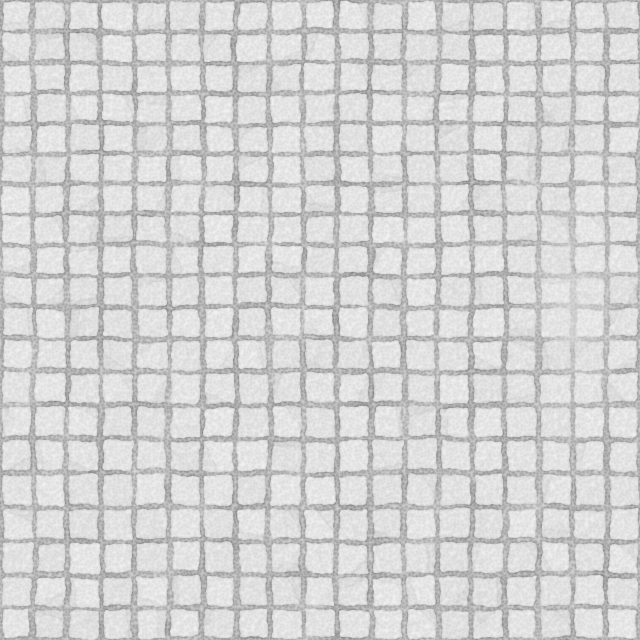
Write a Shadertoy shader that draws this texture.

```glsl
const float TAU = 6.2832;
const vec2 GRID = vec2(19.0, 20.0);
const vec3 STONE_COLOR = vec3(0.893);
const vec3 JOINT_COLOR = vec3(0.735);
const vec3 DUST_COLOR = vec3(0.83);

vec4 hash4(vec2 cell, float seed) {
    vec4 p = fract(vec4(cell.xyx, cell.y + seed) * vec4(0.1031, 0.1030, 0.0973, 0.1099) + seed * 0.137);
    p += dot(p, p.wzxy + 33.33);
    return fract((p.xxyz + p.yzzw) * p.zywx);
}

// Distance to the nearest scattered point, wrapping after period cells
float cellular(vec2 uv, float period, float seed) {
    vec2 p = uv * period;
    vec2 cell = floor(p);
    float nearest = 4.0;
    for (int y = -1; y <= 1; y++)
    for (int x = -1; x <= 1; x++) {
        vec2 neighbor = cell + vec2(x, y);
        vec2 offset = neighbor + hash4(mod(neighbor, period), seed).xy - p;
        nearest = min(nearest, dot(offset, offset));
    }
    return sqrt(nearest);
}

// Layered sines with whole-number frequencies
float waves(vec2 uv, float frequency, float seed) {
    float sum = 0.0, amplitude = 0.8;
    for (int i = 0; i < 5; i++) {
        float angle = float(i) * 2.4 + seed;
        vec2 k = round(frequency * vec2(cos(angle), sin(angle)));
        sum += amplitude * sin(TAU * dot(k, uv) + seed * float(i + 1) + sum);
        frequency *= 1.7;
        amplitude *= 0.75;
    }
    return sum;
}

// Signed distance to a crooked block with four ragged sides
float stoneDistance(vec2 p, vec2 id, vec2 halfSize, float radius) {
    vec4 shift = hash4(id, 1.0) - 0.5;
    vec4 slope = hash4(id, 2.0) - 0.5;
    vec4 phase = hash4(id, 3.0) * TAU;
    vec4 along = p.yyxx;
    vec4 ragged = 0.016 * sin(along * 9.0 + phase) + 0.008 * sin(along * 25.0 + phase * 3.0);
    vec4 sides = vec4(p.x, -p.x, p.y, -p.y) - halfSize.xxyy - 0.055 * shift - 0.11 * slope * along + ragged;
    vec2 q = max(sides.xz, sides.yw) + radius;
    return length(max(q, 0.0)) + min(max(q.x, q.y), 0.0) - radius;
}

// Nearest stone: distance, position inside it and wrapped cell
float paving(vec2 p, out vec2 local, out vec2 id) {
    float nearest = 9.0;
    vec2 cell = floor(p);
    for (int y = -1; y <= 1; y++)
    for (int x = -1; x <= 1; x++) {
        vec2 neighbor = cell + vec2(x, y);
        vec2 wrapped = mod(neighbor, GRID);
        vec2 q = p - neighbor - 0.5;
        float d = stoneDistance(q, wrapped, vec2(0.423, 0.430), 0.07);
        if (d < nearest) {
            nearest = d;
            local = q;
            id = wrapped;
        }
    }
    return nearest;
}

// Soft patch that wraps around the canvas
float patchMask(vec2 uv, vec2 center, vec2 tightness) {
    return exp(dot(tightness, cos(TAU * (uv - center)) - 1.0));
}

// Broken corner: a fine crease and a slightly darker facet
float chip(vec2 p, vec4 random) {
    float angle = random.x * TAU;
    float d = dot(p, vec2(cos(angle), sin(angle))) - 0.18 - 0.14 * random.y + 0.02 * sin(p.x * 17.0 + p.y * 13.0);
    float shade = 0.06 * exp(-abs(d) * 45.0) + 0.025 * smoothstep(0.0, 0.04, d);
    return shade * step(0.68, random.z);
}

void mainImage(out vec4 fragColor, in vec2 fragCoord) {
    vec2 uv = fragCoord / iResolution.xy;

    // Rows widen toward the bottom, and the courses wander a little
    vec2 grid = uv;
    grid.y -= 0.0105 * (1.0 - cos(TAU * uv.y));
    vec2 drift = 0.025 * vec2(waves(uv, 3.0, 1.3), waves(uv, 3.0, 4.1));
    vec2 local, id;
    float d = paving(grid * GRID + drift, local, id);

    // Surface grain and relief
    float grain = cellular(uv, 190.0, 5.0) - 0.45;
    float bumps = cellular(uv, 72.0, 7.0);
    float relief = bumps - cellular(uv + vec2(-0.002, 0.002), 72.0, 7.0);
    vec4 random = hash4(id, 9.0);

    // Pale stones with worn rims
    float tone = 0.07 * grain + 0.055 * relief + 0.025 * (random.w - 0.5);
    tone -= 0.045 * smoothstep(-0.07, 0.0, d) + chip(local, random);
    tone -= 0.025 * smoothstep(0.6, 0.9, bumps);
    vec3 stone = STONE_COLOR + tone;

    // Sandy joints, shaded beside the stones and dusted over in places
    float shadow = clamp(0.6 + 0.35 * waves(uv, 9.0, 2.7), 0.1, 1.3);
    float sand = 0.19 * grain + 0.018 * waves(uv, 5.0, 6.2);
    vec3 joint = JOINT_COLOR + sand - 0.16 * shadow * exp(-max(d, 0.0) * 22.0);
    float dust = patchMask(uv, vec2(0.91, 0.55), vec2(14.0, 1.8));
    dust = clamp(dust * (0.75 + 0.3 * waves(uv, 6.0, 3.5)), 0.0, 0.9);
    joint = mix(joint, DUST_COLOR + 0.08 * grain, dust);

    float smoothing = 0.7 * GRID.y / iResolution.y;
    vec3 color = mix(stone, joint, smoothstep(-smoothing, smoothing, d));
    fragColor = vec4(clamp(color, 0.0, 1.0), 1.0);
}
```
